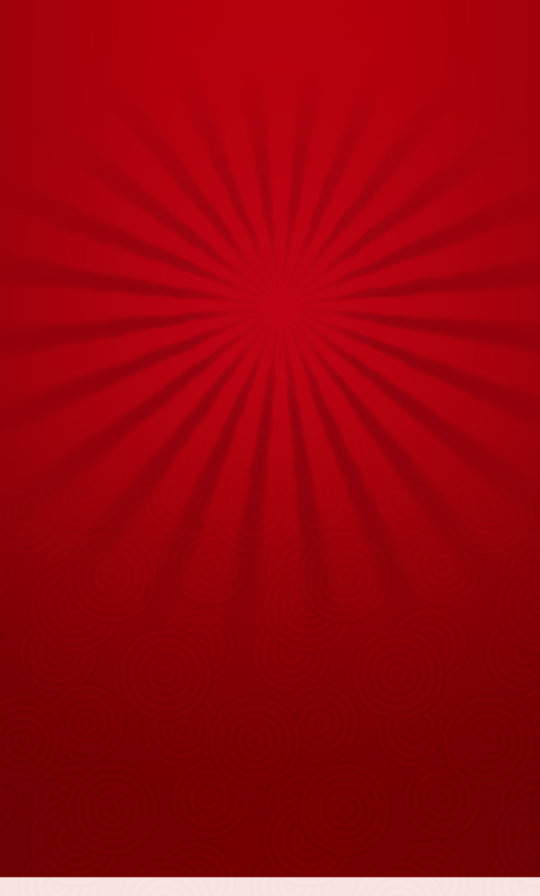
Reproduce this background procedurally as a Shadertoy shader.

```glsl
const float RAY_COUNT = 24.0;
const float TILE_SIZE = 0.26;
const float STRIP_HEIGHT = 0.021;

float hash(vec2 p) {
    return fract(sin(dot(p, vec2(127.1, 311.7))) * 4375.85);
}

float noise(vec2 p) {
    vec2 cell = floor(p);
    vec2 f = fract(p);
    f = f * f * (3.0 - 2.0 * f);
    float low = mix(hash(cell), hash(cell + vec2(1, 0)), f.x);
    float high = mix(hash(cell + vec2(0, 1)), hash(cell + vec2(1, 1)), f.x);
    return mix(low, high, f.y);
}

// Soft dark spokes, fading at the hub and toward the rim
float sunRays(vec2 offset, float count) {
    float radius = length(offset);
    float angle = atan(offset.y, offset.x);
    float wobble = (noise(offset * 60.0) - 0.5) * 0.004 / (radius + 0.03);
    float wave = cos(count * (angle + wobble));
    float spoke = 1.0 - smoothstep(-1.0, 0.2, wave);
    float up = max(offset.y, 0.0) / max(radius, 0.001);
    float reach = mix(0.44, 0.31, up);
    float fade = 0.25 * smoothstep(0.015, 0.03, radius) + 0.75 * smoothstep(0.04, 0.12, radius);
    return spoke * fade * (1.0 - smoothstep(reach * 0.3, reach, radius)) * (1.0 - 0.3 * up);
}

// Concentric dark lines inside one disc, with a darker rim
float discRings(float dist, float radius, float spacing) {
    float rings = 0.5 + 0.5 * cos(6.2832 * (radius - dist) / spacing);
    float rim = smoothstep(radius - spacing, radius, dist);
    return rings * (0.65 + 0.35 * rim);
}

// Overlapping discs on a repeating lattice; later discs cover earlier ones
float cloudPattern(vec2 p, float edge) {
    float value = 0.4;
    for (int i = 0; i < 10; i++) {
        float k = float(i);
        bool large = i >= 6;
        vec2 small = vec2(0.25, 0.20) + k * vec2(0.53, 0.325);
        vec2 big = vec2(0.325, 0.0) + (k - 6.0) * vec2(0.385, 0.29);
        vec2 center = large ? big : small;
        float radius = large ? 0.205 : 0.175;
        float dist = length(fract(p - center + 0.5) - 0.5);
        float cover = 1.0 - smoothstep(radius - edge, radius + edge, dist);
        value = mix(value, discRings(dist, radius, 0.039), cover);
    }
    return value;
}

// Vertical red gradient with dim sides
vec3 backdrop(vec2 p, float side) {
    vec3 deepRed = vec3(0.455, 0.0, 0.008);
    vec3 brightRed = vec3(0.705, 0.003, 0.045);
    vec3 color = mix(deepRed, brightRed, smoothstep(0.08, 0.62, p.y));
    float dimming = mix(0.06, 0.12, smoothstep(0.1, 0.5, p.y));
    return color * (1.0 - dimming * side * side);
}

void mainImage(out vec4 fragColor, in vec2 fragCoord) {
    vec2 p = fragCoord / iResolution.y;
    float width = iResolution.x / iResolution.y;
    float pixel = 1.0 / iResolution.y;
    vec2 hub = vec2(width * 0.52, 0.659);
    float side = 2.0 * (p.x - hub.x) / width;

    vec3 color = backdrop(p, side);

    // Warm glow around the hub
    vec2 offset = p - hub;
    color += vec3(0.035, 0.008, 0.035) * exp(-dot(offset, offset) * 22.0);

    color *= 1.0 - 0.18 * sunRays(offset, RAY_COUNT);

    // Faint ring pattern across the lower part
    vec2 tilePos = vec2(p.x, 0.323 - p.y) / TILE_SIZE;
    float rings = cloudPattern(tilePos, pixel / TILE_SIZE);
    float ringFade = 1.0 - smoothstep(0.25, 0.58, p.y);
    color *= 1.0 - 0.09 * ringFade * (rings - 0.4);

    // Pale strip along the bottom
    vec3 paleRose = vec3(0.98, 0.895, 0.895) - 0.02 * rings;
    float strip = 1.0 - smoothstep(-pixel, pixel, p.y - STRIP_HEIGHT);
    color = mix(color, paleRose, strip);

    fragColor = vec4(clamp(color, 0.0, 1.0), 1.0);
}
```
